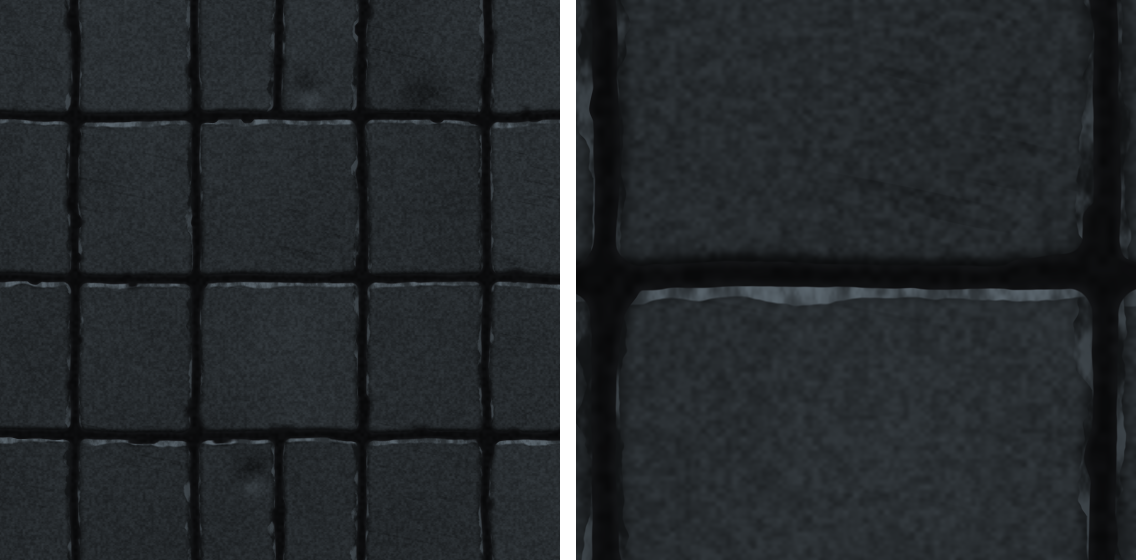
Left, the full canvas; right, a detail of the centre.
Give the GLSL for this texture, as a Shadertoy shader.

```glsl
float hash(vec2 p) {
    vec3 q = fract(p.xyx * vec3(0.1031, 0.1030, 0.0973));
    q += dot(q, q.yzx + 33.33);
    return fract((q.x + q.y) * q.z);
}

float noise(vec2 p) {
    vec2 i = floor(p), f = fract(p);
    f = f * f * (3.0 - 2.0 * f);
    return mix(mix(hash(i), hash(i + vec2(1, 0)), f.x),
               mix(hash(i + vec2(0, 1)), hash(i + vec2(1, 1)), f.x), f.y);
}

float fbm(vec2 p) {
    float sum = 0.0, amp = 0.5;
    for (int i = 0; i < 4; i++) {
        sum += amp * noise(p);
        p = p * 2.03 + 17.3;
        amp *= 0.5;
    }
    return sum / 0.9375;
}

float roundedBox(vec2 p, vec2 halfSize, float radius) {
    vec2 q = abs(p) - halfSize + radius;
    return length(max(q, 0.0)) + min(max(q.x, q.y), 0.0) - radius;
}

// Narrows the span (low, high) around x to the nearest seam
void splitSpan(float x, float seam, inout vec2 span) {
    if (x > seam) span.x = max(span.x, seam);
    else span.y = min(span.y, seam);
}

// Lower left and upper right corners of the block around p
vec4 findBlock(vec2 p) {
    float columns[5] = float[5](0.134, 0.349, 0.497, 0.647, 0.868);
    float rows[3] = float[3](0.224, 0.502, 0.791);
    vec2 spanX = vec2(-0.132, 1.134), spanY = vec2(-0.209, 1.224);
    for (int i = 0; i < 3; i++) splitSpan(p.y, rows[i], spanY);
    bool wideRow = p.y > rows[0] && p.y < rows[2];
    for (int i = 0; i < 5; i++)
        if (i != 2 || !wideRow) splitSpan(p.x, columns[i], spanX);
    return vec4(spanX.x, spanY.x, spanX.y, spanY.y);
}

// Signed shading of the shallow dents: dark bowl, pale lower rim
float dents(vec2 p) {
    vec3 spots[3] = vec3[3](vec3(0.545, 0.855, 0.030), vec3(0.762, 0.828, 0.042),
                            vec3(0.445, 0.165, 0.036));
    float shade = 0.0;
    for (int i = 0; i < 3; i++) {
        vec2 q = (p - spots[i].xy) / spots[i].z;
        q += 0.7 * (vec2(fbm(p * 22.0), fbm(p * 22.0 + 9.0)) - 0.5);
        float rim = exp(-3.0 * dot(q + vec2(-0.2, 0.9), q + vec2(-0.2, 0.9)));
        shade += (i == 1 ? 0.02 : 0.08) * rim - 0.06 * exp(-1.6 * dot(q, q));
    }
    return shade;
}

void mainImage(out vec4 fragColor, in vec2 fragCoord) {
    vec2 uv = fragCoord / iResolution.xy;
    float px = 1.0 / min(iResolution.x, iResolution.y);

    // Seams wander slightly
    vec2 p = uv + 0.007 * (vec2(noise(uv * 9.0), noise(uv * 9.0 + 40.0)) - 0.5);
    vec4 block = findBlock(p);
    vec2 center = 0.5 * (block.xy + block.zw);
    vec2 inset = 0.5 * (block.zw - block.xy) - vec2(0.0075, 0.0070);
    float id = hash(floor(center * 100.0) + 3.0);
    vec2 seed = uv + 31.0 * id;

    // Block outline with wobble and chipped notches
    vec2 q = p - center;
    q += 0.005 * (vec2(fbm(seed * 24.0), fbm(seed * 24.0 + 60.0)) - 0.5);
    float d = roundedBox(q, inset, 0.016);
    d += 0.006 * smoothstep(0.70, 0.95, noise(seed * 32.0));
    float stone = smoothstep(px, -px, d);

    // Leathery face
    float grain = 0.6 * noise(uv * 210.0) + 0.4 * noise(uv * vec2(330.0, 390.0) + 7.0);
    float value = 0.166 + 0.085 * (grain - 0.5) + 0.035 * (fbm(seed * 7.0) - 0.5);
    value += 0.016 * (id - 0.5) + 0.014 * (uv.y - 0.5) + dents(uv);
    float scratch = smoothstep(0.83, 0.95, noise(seed * vec2(18.0, 150.0) + uv.yx * 30.0));
    value -= 0.02 * scratch * smoothstep(0.5, 0.7, noise(seed * 6.0));
    value *= mix(0.62, 1.0, smoothstep(0.0, -0.011, d));

    // Broken facets along both sides
    float facet = fbm(seed * vec2(75.0, 45.0));
    vec2 sideGap = vec2(inset.x - q.x, inset.x + q.x);
    vec2 sideWidth = vec2(0.026, 0.015) * max(vec2(fbm(seed.yy * 24.0),
                     fbm(seed.yy * 24.0 + 80.0)) - 0.36, 0.0);
    sideWidth += 0.003 * (facet - 0.3);
    vec2 sides = smoothstep(sideWidth + px, sideWidth - px, sideGap);
    value = mix(value, mix(0.07, 0.30, smoothstep(0.35, 0.75, facet)), 0.75 * max(sides.x, sides.y));

    // Lit upper lip and shaded lower edge
    float lipWidth = 0.003 + 0.011 * pow(fbm(vec2(seed.x * 24.0, id * 50.0)), 1.6);
    float lip = smoothstep(lipWidth + 1.5 * px, lipWidth - px, inset.y - q.y);
    lip *= smoothstep(0.0, 0.014, min(sideGap.x, sideGap.y));
    value = mix(value, 0.20 + 0.24 * smoothstep(0.25, 0.8, facet), 0.85 * lip);
    value *= mix(0.55, 1.0, smoothstep(0.0, 0.007, inset.y + q.y));

    // Dark groove between blocks
    float groove = 0.032 + 0.025 * noise(uv * 170.0);
    groove += 0.025 * smoothstep(0.006, 0.0, d);
    value = max(mix(groove, value, stone), 0.02);
    vec3 tint = mix(vec3(0.94, 1.0, 1.10), vec3(0.91, 1.02, 1.10), stone);
    fragColor = vec4(value * tint, 1.0);
}
```
